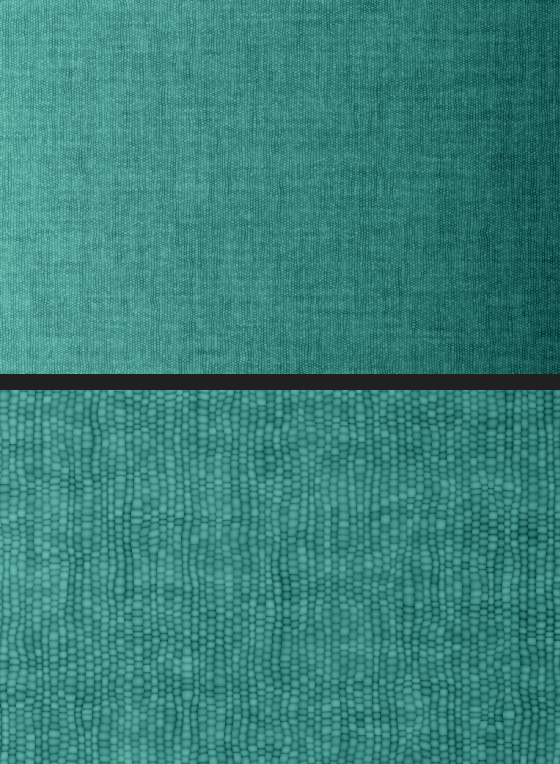
Top, the full canvas; bottom, a detail of the centre.
Give the GLSL for this texture, as a Shadertoy shader.

```glsl
// Teal linen cloth: fine irregular weave, lit from the left.
#define THREADS vec2(136.0, 146.0) // threads per canvas height
#define SHADOW vec3(0.06, 0.30, 0.285)
#define LIGHT vec3(0.365, 0.67, 0.63)
#define GAP_DEPTH 0.56
#define STREAK 0.13
#define GRAIN 0.25
#define MOTTLE 0.07
#define WOBBLE 0.7
#define STAGGER 0.5
#define SAMPLES 4

float hash(vec2 p) {
    vec3 q = fract(p.xyx * 0.1031);
    q += dot(q, q.yzx + 33.33);
    return fract((q.x + q.y) * q.z);
}

float noise(vec2 p) {
    vec2 i = floor(p), f = fract(p);
    f = f * f * (3.0 - 2.0 * f);
    float low = mix(hash(i), hash(i + vec2(1, 0)), f.x);
    float high = mix(hash(i + vec2(0, 1)), hash(i + vec2(1, 1)), f.x);
    return mix(low, high, f.y);
}

// Random from thread to thread, smooth along each thread
float threadNoise(float id, float along) {
    float i = floor(along);
    float f = smoothstep(0.0, 1.0, fract(along));
    return mix(hash(vec2(id, i)), hash(vec2(id, i + 1.0)), f);
}

// Relative brightness of the weave, centred near zero
float weave(vec2 p) {
    vec2 drift = vec2(noise(p * vec2(70.0, 45.0)),
                      noise(p * vec2(45.0, 70.0) + 71.0)) - 0.5;
    vec2 t = p * THREADS + WOBBLE * drift;
    t.y += STAGGER * mod(floor(t.x), 2.0);
    vec2 cell = floor(t);
    vec2 edge = abs(fract(t) - 0.5) * 2.0;

    // Rounded beads; loose threads leave deeper gaps
    vec2 slack = vec2(threadNoise(cell.x, p.y * 16.0),
                      threadNoise(cell.y + 400.0, p.x * 16.0));
    vec2 gap = edge * edge * mix(vec2(0.5), vec2(1.25), slack * slack);

    // Tonal streaks along single threads
    float streak = threadNoise(cell.x + 800.0, p.y * 6.0)
                 + threadNoise(cell.y + 1200.0, p.x * 6.0) - 1.0;

    float grain = hash(cell + 57.0) - 0.5;
    return GAP_DEPTH * (0.5 - gap.x - gap.y) + STREAK * streak + GRAIN * grain;
}

// Broad light, falling off to the right and the lower corner
float lighting(vec2 uv) {
    return 0.93 - 0.60 * uv.x
         - 0.14 * uv.x * (1.0 - uv.y)
         - 0.12 * smoothstep(0.7, 1.0, uv.x);
}

vec3 tealRamp(float tone) {
    tone = clamp(tone, -0.3, 1.25);
    vec3 color = mix(SHADOW, LIGHT, tone);
    color.r -= 0.1 * max(tone * (1.0 - tone), 0.0);
    return clamp(color, 0.0, 1.0);
}

void mainImage(out vec4 fragColor, in vec2 fragCoord) {
    // Average samples inside each pixel to smooth the threads
    float cloth = 0.0;
    for (int j = 0; j < SAMPLES; j++) {
        for (int i = 0; i < SAMPLES; i++) {
            vec2 offset = (vec2(i, j) + 0.5) / float(SAMPLES) - 0.5;
            cloth += weave((fragCoord + offset) / iResolution.y);
        }
    }
    cloth /= float(SAMPLES * SAMPLES);

    vec2 p = fragCoord / iResolution.y;
    float mottle = MOTTLE * (0.6 * noise(p * 6.0) + 0.4 * noise(p * 17.0) - 0.5);
    float tone = lighting(fragCoord / iResolution.xy) + cloth + mottle;
    fragColor = vec4(tealRamp(tone), 1.0);
}
```
